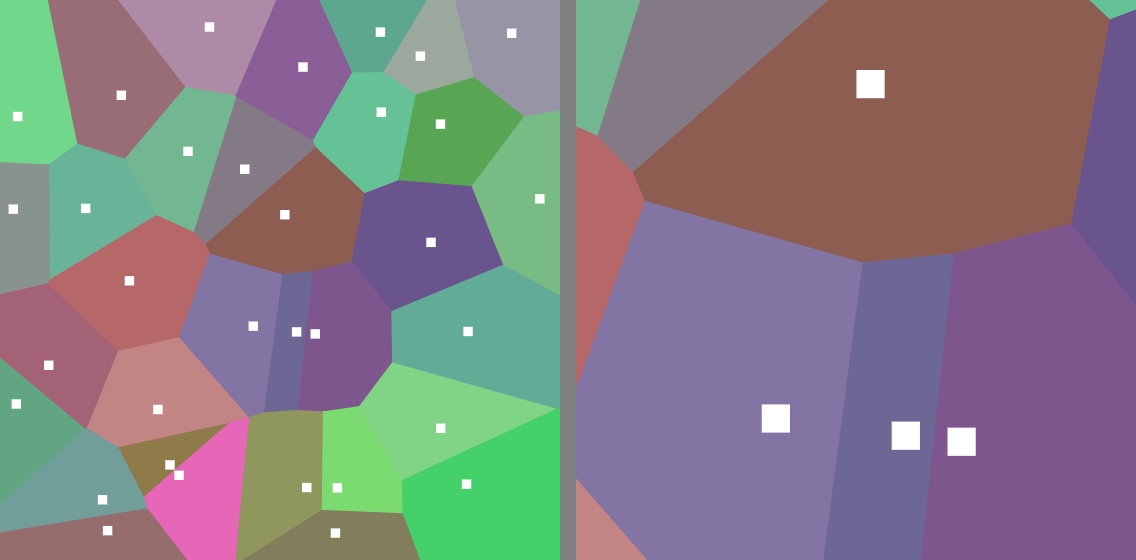
Left, the full canvas; right, a detail of the centre.
A WebGL 2 fragment shader for this pattern:

```glsl
#version 300 es
precision highp float;
precision highp int;

#define SEED_COUNT 33
#define RANDOM_SEED 7u
#define SCATTER 0.26
#define TINT_RANGE 0.25
#define MARK_RADIUS 0.0084

uniform vec2 u_resolution;
out vec4 fragColor;

const vec3 TEAL = vec3(0.49, 0.69, 0.64);
const vec3 BROWN = vec3(0.61, 0.47, 0.40);
const vec3 GREEN = vec3(0.39, 0.75, 0.43);
const vec3 VIOLET = vec3(0.44, 0.43, 0.64);
const vec3 PINK = vec3(0.78, 0.46, 0.64);
const vec3 MARK_COLOR = vec3(1.0);

// Integer hash giving three values in 0..1
vec3 hash3(uint index, uint stream) {
    uvec3 v = uvec3(index, stream, RANDOM_SEED) * 1664525u + 1013904223u;
    v.x += v.y * v.z;
    v.y += v.z * v.x;
    v.z += v.x * v.y;
    v ^= v >> 16u;
    v.x += v.y * v.z;
    v.y += v.z * v.x;
    v.z += v.x * v.y;
    return vec3(v >> 8u) / 16777216.0;
}

// Low-discrepancy point, loosened by a random offset
vec2 seedPoint(int i) {
    vec2 even = float(i) * vec2(0.75488, 0.56984);
    vec2 offset = hash3(uint(i), 1u).xy - 0.5;
    return fract(even + SCATTER * offset);
}

// Hue family chosen by its share, then varied per cell
vec3 cellColor(int i) {
    float share = fract(float(i) * 0.61803 + 0.2);
    vec3 base = share < 0.32 ? TEAL
              : share < 0.59 ? BROWN
              : share < 0.77 ? GREEN
              : share < 0.94 ? VIOLET : PINK;
    return base + TINT_RANGE * (hash3(uint(i), 2u) - 0.5);
}

void main() {
    float pixel = 1.0 / min(u_resolution.x, u_resolution.y);
    vec2 aspect = u_resolution * pixel;
    vec2 position = gl_FragCoord.xy * pixel;

    // Two nearest seeds, and the square distance to the closest mark
    float nearest = 1e9, second = 1e9, markDistance = 1e9;
    int nearestId = 0, secondId = 0;
    for (int i = 0; i < SEED_COUNT; i++) {
        vec2 delta = position - seedPoint(i) * aspect;
        float distanceSq = dot(delta, delta);
        if (distanceSq < nearest) {
            second = nearest;
            secondId = nearestId;
            nearest = distanceSq;
            nearestId = i;
        } else if (distanceSq < second) {
            second = distanceSq;
            secondId = i;
        }
        vec2 box = abs(delta);
        markDistance = min(markDistance, max(box.x, box.y) - MARK_RADIUS);
    }

    // Flat cells with an antialiased border along the bisector
    vec2 between = (seedPoint(secondId) - seedPoint(nearestId)) * aspect;
    float border = (second - nearest) / max(2.0 * length(between), 1e-5);
    float coverage = clamp(0.5 + border / pixel, 0.0, 1.0);
    vec3 color = mix(cellColor(secondId), cellColor(nearestId), coverage);

    // Square marks on the seeds
    float mark = clamp(0.5 - markDistance / pixel, 0.0, 1.0);
    fragColor = vec4(mix(color, MARK_COLOR, mark), 1.0);
}
```
